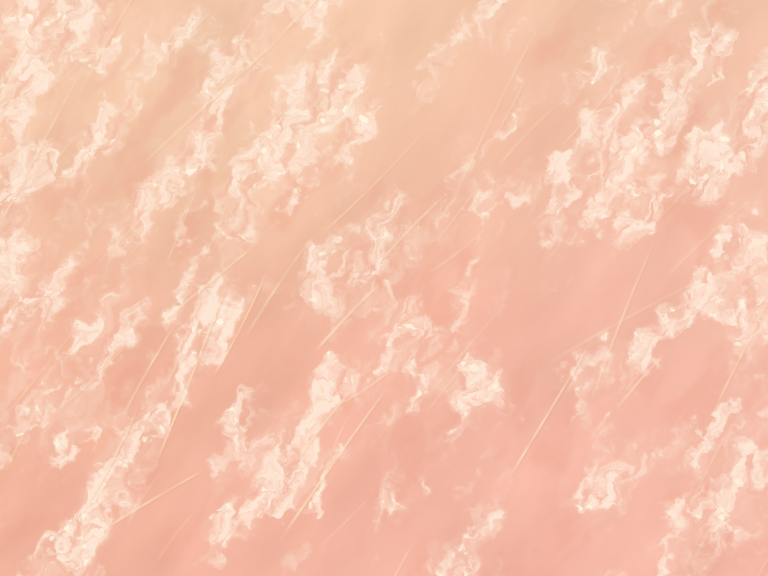
Reproduce this texture procedurally as a Shadertoy shader.

```glsl
// Close-up of pale skin: a soft peach to pink ground, many small slanted
// patches of irregular lit flakes made from warped noise and facets, tiny
// glints, and a loop of fine, nearly straight translucent hairs.

const vec3 PEACH = vec3(0.955, 0.785, 0.665);
const vec3 ROSE  = vec3(0.945, 0.698, 0.602);
const vec3 PINK  = vec3(0.965, 0.735, 0.680);
const vec3 FLUSH = vec3(0.920, 0.625, 0.535);
const vec3 GLOW  = vec3(0.985, 0.840, 0.755);
const vec3 FLAKE = vec3(0.998, 0.910, 0.840);
const vec3 GLINT = vec3(1.000, 0.980, 0.890);
const vec3 HAIR  = vec3(0.990, 0.890, 0.750);
const vec3 HAIR_SHADE = vec3(0.840, 0.650, 0.480);

const float GRAIN_ANGLE = 0.98;              // slant of the skin lines
const vec2  PATCH_SCALE = vec2(7.0, 14.0);   // along, across the slant
const vec2  FLAKE_SCALE = vec2(19.0, 34.0);
const vec2  FACET_SCALE = vec2(44.0, 68.0);
const float GLINT_SCALE = 70.0;
const int   HAIR_COUNT  = 52;

vec2 hash2(vec2 p) {
    vec3 a = fract(p.xyx * vec3(0.1031, 0.1030, 0.0973));
    a += dot(a, a.yzx + 33.33);
    return fract((a.xx + a.yz) * a.zy);
}

float noise(vec2 p) {
    vec2 i = floor(p), f = fract(p);
    f = f * f * (3.0 - 2.0 * f);
    float low  = mix(hash2(i).x, hash2(i + vec2(1, 0)).x, f.x);
    float high = mix(hash2(i + vec2(0, 1)).x, hash2(i + vec2(1, 1)).x, f.x);
    return mix(low, high, f.y);
}

float fbm(vec2 p) {
    float sum = 0.0, amp = 0.5;
    for (int i = 0; i < 4; i++) {
        sum += amp * noise(p);
        p = mat2(1.6, 1.2, -1.2, 1.6) * p + 7.3;
        amp *= 0.5;
    }
    return sum / 0.9375;
}

vec2 rotate(vec2 p, float angle) {
    float c = cos(angle), s = sin(angle);
    return vec2(c * p.x + s * p.y, c * p.y - s * p.x);
}

// Returns edge distance, random cell value and tilted facet shade
vec3 cells(vec2 p) {
    vec2 base = floor(p), nearest = vec2(0.0), id = vec2(0.0);
    float d1 = 9.0, d2 = 9.0;
    for (int y = -1; y <= 1; y++)
    for (int x = -1; x <= 1; x++) {
        vec2 cell = base + vec2(x, y);
        vec2 away = p - cell - hash2(cell);
        float d = length(away);
        if (d < d1) { d2 = d1; d1 = d; nearest = away; id = cell; }
        else d2 = min(d2, d);
    }
    vec2 rnd = hash2(id + 71.0);
    float tilt = dot(nearest, rotate(vec2(1, 0), 6.283 * rnd.y));
    return vec3(d2 - d1, rnd.x, tilt);
}

// x: hair cover, y: shadow beside it
vec2 hairStroke(vec2 p, float seed, float aspect, float pixel) {
    vec2 a = hash2(vec2(seed, 3.0)), b = hash2(vec2(seed, 17.0));
    vec2 c = hash2(vec2(seed, 41.0));
    vec2 q = rotate(p - a * vec2(aspect, 1.0), mix(0.30, 1.20, sqrt(b.x)));
    float halfLen = mix(0.06, 0.19, b.y * b.y);
    float t = q.x / halfLen;
    q.y += (c.x - 0.5) * 0.010 * t * t;
    float fade = smoothstep(1.0, 0.6, abs(t)) * mix(0.2, 0.8, c.y * c.y);
    fade *= 0.6 + 0.8 * noise(vec2(q.x * 45.0, seed));
    float width = mix(0.0010, 0.0021, c.x) * (1.0 - 0.4 * t);
    float soft = max(pixel, 0.0014);
    float line = 1.0 - smoothstep(width - soft, width + soft, abs(q.y));
    float shade = 1.0 - smoothstep(0.0, 0.003, abs(q.y + 0.004));
    return vec2(line, shade * 0.5) * min(fade, 0.85);
}

void mainImage(out vec4 fragColor, in vec2 fragCoord) {
    float pixel = 1.0 / iResolution.y;
    float aspect = iResolution.x * pixel;
    vec2 p = fragCoord * pixel;
    vec2 q = rotate(p, GRAIN_ANGLE);

    // Ground tone: peach above, rose below, pinker at the lower right
    float tone = fbm(p * 2.2 + 5.0) - 0.5;
    vec3 color = mix(ROSE, PEACH, smoothstep(-0.05, 1.05, p.y + 0.9 * tone));
    float corner = smoothstep(0.5, 1.5, p.x / aspect + 0.7 * (1.0 - p.y));
    color = mix(color, PINK, 0.6 * corner);
    color += 0.07 * (fbm(q * vec2(6.0, 14.0) + 31.0) - 0.5);
    float flush = smoothstep(0.54, 0.78, fbm(q * vec2(10.0, 18.0) + 53.0));
    color = mix(color, FLUSH, 0.28 * flush);

    // Many slanted patches with a soft pale glow
    vec2 warp = vec2(fbm(q * 30.0), fbm(q * 30.0 + 19.0)) - 0.5;
    float field = fbm(q * PATCH_SCALE + 0.8 * warp + 11.0) + 0.25 * tone;
    float patchMask = smoothstep(0.40, 0.63, field);
    color = mix(color, GLOW, 0.45 * patchMask);

    // Irregular flakes: noise blobs lit from one side and broken by facets
    vec2 flakePos = q * FLAKE_SCALE + 1.5 * warp + 3.0;
    float height = fbm(flakePos);
    float relief = height - fbm(flakePos + vec2(0.22, -0.30));
    float blob = smoothstep(0.43, 0.60, height + 0.22 * (patchMask - 0.6));
    vec3 facet = cells(q * FACET_SCALE + 3.5 * warp);
    float broken = 0.40 + 0.45 * facet.y + 0.55 * facet.z;
    broken *= 0.70 + 0.30 * smoothstep(0.0, 0.35, facet.x);
    float flake = patchMask * blob * broken + patchMask * 1.5 * relief;
    color = mix(color, FLAKE, clamp(1.05 * flake, 0.0, 0.95));
    float hollow = smoothstep(0.03, 0.20, -relief) * patchMask;
    color = mix(color, FLUSH, 0.26 * hollow);

    // Small moist glints
    vec3 spark = cells(q * GLINT_SCALE + 2.0 * warp + 37.0);
    float glint = smoothstep(0.82, 0.95, spark.y) * smoothstep(0.25, 0.65, spark.x);
    color = mix(color, GLINT, 0.85 * glint * patchMask * (0.4 + 0.6 * blob));

    // Fine hairs lying over the skin
    for (int i = 0; i < HAIR_COUNT; i++) {
        vec2 hair = hairStroke(p, float(i) + 1.0, aspect, pixel);
        color = mix(color, HAIR_SHADE, 0.5 * hair.y);
        color = mix(color, HAIR, hair.x);
    }

    fragColor = vec4(clamp(color, 0.0, 1.0), 1.0);
}
```
